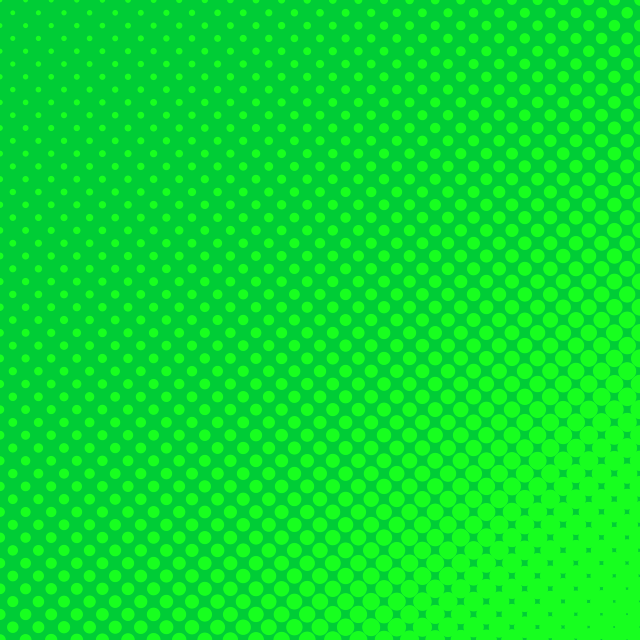
Reproduce this pattern procedurally as a WebGL 2 fragment shader.

```glsl
#version 300 es
precision highp float;

// Diagonal halftone: bright green dots on a darker green ground.
// Two interleaved square grids hold the dots; their radius grows from the
// upper left to the lower right until the dots merge into a solid field.

uniform vec2 u_resolution;
out vec4 fragColor;

const float CELLS = 25.0;
const vec3 GROUND = vec3(0.0, 0.805, 0.213);
const vec3 DOT = vec3(0.09, 1.0, 0.12);

// Progress along the diagonal: 0 at upper left, 1 at lower right.
float diagonal(vec2 uv) {
    return clamp(0.5 * (uv.x + 1.0 - uv.y), 0.0, 1.0);
}

// Dot radius in cell units.
float dotRadius(float t) {
    float t2 = t * t;
    return 0.09 + 0.18 * t + 0.16 * t2 + 0.06 * t2 * t2;
}

// Signed distance to the nearest dot of a grid shifted by offset.
float dotGrid(vec2 cell, vec2 offset) {
    vec2 center = floor(cell - offset + 0.5) + offset;
    return length(cell - center) - dotRadius(diagonal(center / CELLS));
}

void main() {
    vec2 cell = gl_FragCoord.xy / u_resolution * CELLS;

    // Union of the two interleaved grids
    float dist = min(dotGrid(cell, vec2(0.0)), dotGrid(cell, vec2(0.5)));

    // Edge smoothing about one pixel wide
    float halfEdge = 0.6 * CELLS / min(u_resolution.x, u_resolution.y);
    float coverage = 1.0 - smoothstep(-halfEdge, halfEdge, dist);

    fragColor = vec4(mix(GROUND, DOT, coverage), 1.0);
}
```
